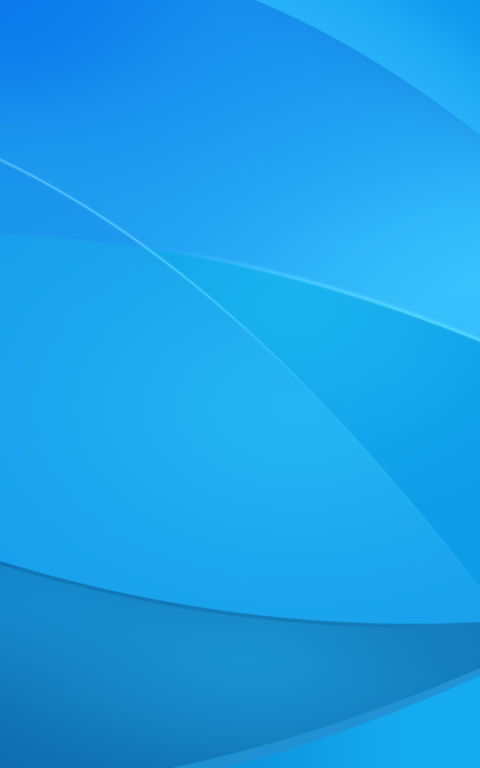
A Shadertoy shader for this background:

```glsl
// Blue abstract backdrop: translucent sheets with curved edges, soft glows and thin highlights.

// Height above the parabola c.x + c.y * x + c.z * x^2, in canvas heights.
float above(vec2 p, vec3 c) {
    return p.y - (c.x + p.x * (c.y + p.x * c.z));
}

// Antialiased step, about one pixel wide.
float cover(float d) {
    float pixel = 0.9 / iResolution.y;
    return smoothstep(-pixel, pixel, d);
}

// Soft round glow, one at its centre.
float glow(vec2 p, vec2 centre, vec2 radius) {
    vec2 q = (p - centre) / radius;
    return exp(-dot(q, q));
}

// Thin bright line around d = 0.
float hairline(float d, float width) {
    return exp(-d * d / (width * width));
}

void mainImage(out vec4 fragColor, in vec2 fragCoord) {
    vec2 p = fragCoord / iResolution.xy;

    // Signed heights above each sheet edge
    float corner = above(p, vec3(1.067, 0.006, -0.249));
    float arch = above(p, vec3(0.695, -0.025, -0.115));
    float diagonal = above(p, vec3(0.792, -0.296, -0.262));
    float bowl = above(p, vec3(0.2695, -0.1905, 0.111));
    float foot = above(p, vec3(-0.034, 0.057, 0.107));

    // Upper sheet: deep blue at the top left, cyan toward the lower right
    float ramp = clamp(0.46 * p.x + 1.5 * (1.0 - p.y), 0.0, 1.0);
    vec3 upper = mix(vec3(0.06, 0.52, 0.92), vec3(0.17, 0.70, 0.97), ramp);
    upper = mix(upper, vec3(0.12, 0.62, 0.93), 0.8 * glow(p, vec2(-0.1, 0.72), vec2(0.45, 0.16)));
    upper = mix(upper, vec3(0.04, 0.46, 0.92), 0.75 * glow(p, vec2(0.0, 1.0), vec2(0.3, 0.13)));
    upper += vec3(0.05, 0.06, 0.02) * glow(p, vec2(1.0, 0.64), vec2(0.5, 0.15));
    upper -= vec3(0.02, 0.035, 0.03) * exp(min(corner, 0.0) / 0.035) * smoothstep(0.4, 0.8, p.x);
    upper -= vec3(0.015, 0.025, 0.008) * cover(-diagonal);

    // Top right sheet
    vec3 cornerTint = mix(vec3(0.15, 0.69, 0.97), vec3(0.06, 0.60, 0.93),
                          smoothstep(0.0, 0.17, corner));
    vec3 color = mix(upper, cornerTint, cover(corner));

    // Middle sheet, lit from its centre
    vec3 middle = mix(vec3(0.09, 0.615, 0.92), vec3(0.14, 0.705, 0.95),
                      glow(p, vec2(0.62, 0.47), vec2(0.56, 0.23)));
    vec3 wedge = mix(vec3(0.05, 0.61, 0.91), vec3(0.10, 0.695, 0.935),
                     glow(p, vec2(0.62, 0.60), vec2(0.42, 0.20)));
    middle = mix(middle, wedge, cover(diagonal));
    color = mix(color, middle, cover(-arch));

    // Highlights along the crossing edges
    float archLight = smoothstep(0.27, 0.65, p.x);
    color += vec3(0.10, 0.08, 0.03) * archLight * hairline(arch - 0.002, 0.003);
    float diagonalLight = 1.0 - smoothstep(0.25, 0.75, p.x);
    color += vec3(0.20, 0.15, 0.05) * (0.12 + 0.88 * diagonalLight) * hairline(diagonal, 0.002);

    // Dark lower sheet with a shaded lip
    vec3 lower = mix(vec3(0.05, 0.40, 0.66), vec3(0.10, 0.565, 0.81),
                     glow(p, vec2(0.55, 0.14), vec2(0.55, 0.15)));
    lower = mix(lower, vec3(0.08, 0.49, 0.73), 0.7 * glow(p, vec2(1.0, 0.17), vec2(0.25, 0.06)));
    lower += vec3(0.02, 0.09, 0.10) * glow(p, vec2(0.0, 0.24), vec2(0.3, 0.10));
    float lip = cover(bowl + 0.005) * (1.0 - smoothstep(0.6, 0.98, p.x));
    lower -= vec3(0.02, 0.06, 0.07) * lip;
    color = mix(color, lower, cover(-bowl));

    // Bottom right sheet behind a pale rim
    vec3 rim = mix(vec3(0.11, 0.55, 0.81), vec3(0.13, 0.58, 0.84), p.x);
    color = mix(color, rim, cover(-foot));
    vec3 base = mix(vec3(0.05, 0.58, 0.87), vec3(0.08, 0.67, 0.94), smoothstep(0.45, 0.9, p.x));
    color = mix(color, base, cover(-foot - 0.022 + 0.012 * p.x));

    fragColor = vec4(clamp(color, 0.0, 1.0), 1.0);
}
```
